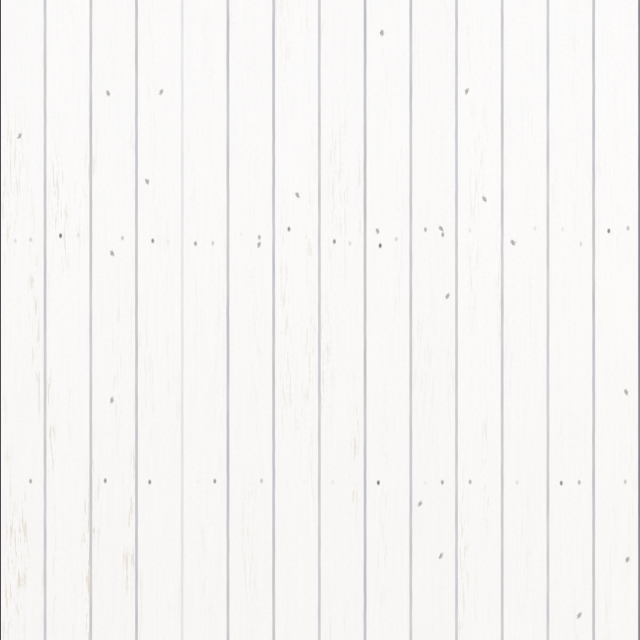
Give the GLSL for this texture, as a WebGL 1 fragment shader.

```glsl
precision highp float;

uniform vec2 u_resolution;

#define PLANKS 14.0
#define GROOVE_SHIFT 0.001
#define GROOVE_HALF_WIDTH 0.0021
#define GROOVE_SOFTNESS 0.0013
#define FAINT_GROOVE 4.0
#define GRAIN_STRENGTH 0.016
#define WEAR_STRENGTH 0.75
#define NAIL_RADIUS 0.0021
#define CHIP_ROWS 12.0
#define CHIP_CHANCE 0.09

const vec3 PAINT_TOP = vec3(0.985, 0.981, 0.979);
const vec3 PAINT_BOTTOM = vec3(0.974, 0.969, 0.961);
const vec3 GROOVE_COOL = vec3(0.765, 0.765, 0.805);
const vec3 GROOVE_WARM = vec3(0.790, 0.780, 0.770);
const vec3 BARE_WOOD = vec3(0.84, 0.78, 0.71);
const vec3 NAIL_RUST = vec3(0.50, 0.46, 0.43);
const vec3 CHIP_GREY = vec3(0.64, 0.61, 0.58);
const vec3 EDGE_DARK = vec3(0.22, 0.19, 0.24);

float hash(vec2 p) {
  return fract(sin(dot(p, vec2(127.1, 311.7))) * 43758.54);
}

vec2 gradient(vec2 cell) {
  float angle = 6.2832 * hash(cell);
  return vec2(cos(angle), sin(angle));
}

float gradientNoise(vec2 p) {
  vec2 i = floor(p);
  vec2 f = fract(p);
  vec2 w = f * f * f * (f * (f * 6.0 - 15.0) + 10.0);
  vec2 e = vec2(1.0, 0.0);
  float low = mix(dot(gradient(i), f), dot(gradient(i + e), f - e), w.x);
  float high = mix(dot(gradient(i + e.yx), f - e.yx),
                   dot(gradient(i + 1.0), f - 1.0), w.x);
  return mix(low, high, w.y);
}

// Soft-edged upright ellipse
float spot(vec2 offset, float radius, float pixel) {
  float d = length(offset * vec2(1.0, 0.65));
  float soft = max(pixel, radius * 0.5);
  return 1.0 - smoothstep(radius - soft, radius + soft, d);
}

// Two nails per plank in two rows; the lower row is mostly painted over
float nails(vec2 local, float plank, float pixel) {
  float cover = 0.0;
  for (int row = 0; row < 2; row++) {
    for (int side = 0; side < 2; side++) {
      vec2 key = vec2(plank + 3.0, float(row * 2 + side) + 17.0);
      vec2 jitter = vec2(hash(key), hash(key + 31.0)) - 0.5;
      vec2 center = vec2(mix(0.32, 0.71, float(side)) / PLANKS,
                         mix(0.63, 0.247, float(row)));
      center += jitter * vec2(0.006, mix(0.03, 0.004, float(row)));
      float showing = pow(hash(key + 57.0), mix(1.6, 3.5, float(row)));
      cover = max(cover, showing * spot(local - center, NAIL_RADIUS, pixel));
    }
  }
  return cover;
}

// Rare slanted paint chips, at most one per cell of a plank
float chips(vec2 local, float plank, float pixel) {
  float row = floor(local.y * CHIP_ROWS);
  vec2 key = vec2(plank + 71.0, row + 5.0);
  vec2 center = vec2(mix(0.2, 0.85, hash(key + 11.0)) / PLANKS,
                     (row + mix(0.25, 0.75, hash(key + 23.0))) / CHIP_ROWS);
  vec2 offset = local - center;
  offset.x += offset.y * (hash(key + 37.0) - 0.5);
  offset += 0.0018 * gradientNoise(local * 280.0 + key);
  return step(hash(key), CHIP_CHANCE) * spot(offset, 0.0027, pixel);
}

void main() {
  vec2 uv = gl_FragCoord.xy / u_resolution;
  float pixel = 1.0 / min(u_resolution.x, u_resolution.y);
  float across = (uv.x + GROOVE_SHIFT) * PLANKS;
  float plank = floor(across);
  vec2 local = vec2(fract(across) / PLANKS, uv.y);

  // Painted boards with embossed grain
  vec3 color = mix(PAINT_BOTTOM, PAINT_TOP, smoothstep(0.0, 0.85, uv.y));
  color += 0.006 * (hash(vec2(plank, 9.0)) - 0.5);
  float emboss = gradientNoise(vec2(uv.x * 150.0, uv.y * 210.0 + uv.x * 90.0));
  float fibre = gradientNoise(vec2(uv.x * 230.0, uv.y * 9.0 + plank * 7.3));
  color += GRAIN_STRENGTH * (0.6 * emboss + 0.5 * fibre);

  // Wood showing through in broken vertical streaks
  float wear = 0.15 + 0.85 * pow(hash(vec2(plank, 43.0)), 2.0);
  float patches = gradientNoise(vec2(uv.x * 48.0 + plank * 3.7, uv.y * 3.5));
  float streak = gradientNoise(vec2(uv.x * 270.0, uv.y * 26.0 + plank * 5.1));
  float flakes = gradientNoise(uv * vec2(330.0, 120.0) + 19.0);
  float worn = smoothstep(0.02, 0.42, patches) * smoothstep(0.0, 0.45, streak + 0.35 * flakes);
  worn *= wear * mix(1.0, 0.4, uv.y) * WEAR_STRENGTH;
  color = mix(color, BARE_WOOD, worn);

  color = mix(color, CHIP_GREY, 0.75 * chips(local, plank, pixel));
  color = mix(color, NAIL_RUST, nails(local, plank, pixel));

  // Grooves between boards, with uneven depth and tint
  float joint = floor(across + 0.5);
  float wobble = 0.0004 * gradientNoise(vec2(joint * 3.1, uv.y * 40.0));
  float distanceToJoint = abs((across - joint) / PLANKS + wobble);
  float soft = max(GROOVE_SOFTNESS, pixel * 0.7);
  float groove = 1.0 - smoothstep(GROOVE_HALF_WIDTH - soft, GROOVE_HALF_WIDTH + soft, distanceToJoint);
  float depth = mix(0.78, 1.0, hash(vec2(joint, 61.0))) + 0.25 * gradientNoise(vec2(joint * 5.7, uv.y * 18.0));
  depth *= mix(0.4, 1.0, step(0.5, abs(joint - FAINT_GROOVE)));
  float tint = 0.5 + gradientNoise(vec2(joint * 2.3, uv.y * 6.0));
  color = mix(color, mix(GROOVE_COOL, GROOVE_WARM, clamp(tint, 0.0, 1.0)), groove * depth);

  // Shadowed outer joints
  float leftEdge = 1.0 - smoothstep(0.0008, 0.0008 + max(0.001, pixel), uv.x);
  float rightEdge = smoothstep(0.9965, 0.9985, uv.x);
  color = mix(color, EDGE_DARK, max(0.85 * leftEdge, 0.45 * rightEdge));

  gl_FragColor = vec4(clamp(color, 0.0, 1.0), 1.0);
}
```
